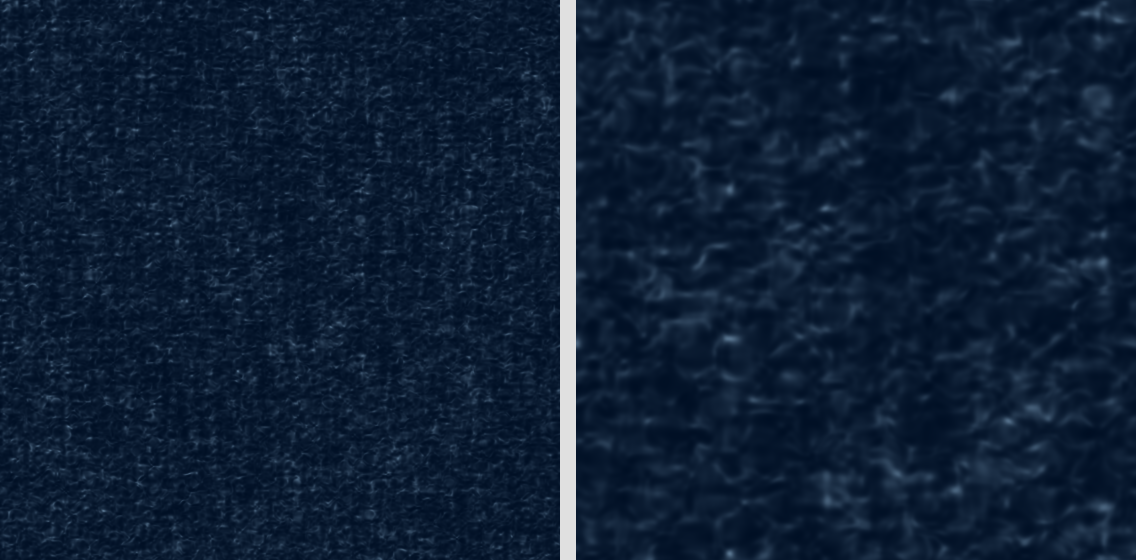
Left: the whole. Right: its middle third, enlarged.
A WebGL 1 fragment shader for this texture:

```glsl
precision highp float;
// Dark navy woven cloth with a fine crinkled grain and faint crossing threads.
uniform vec2 u_resolution;

const vec3 SHADOW_NAVY = vec3(-0.010, 0.048, 0.130);
const vec3 FIBRE_SHEEN = vec3(0.048, 0.055, 0.058);

float hash(vec2 cell) {
  return fract(sin(dot(cell, vec2(127.1, 311.7))) * 43758.5453);
}

// Smooth value noise from -1 to 1.
float noise(vec2 p) {
  vec2 cell = floor(p);
  vec2 f = fract(p);
  f = f * f * (3.0 - 2.0 * f);
  float low = mix(hash(cell), hash(cell + vec2(1.0, 0.0)), f.x);
  float high = mix(hash(cell + vec2(0.0, 1.0)), hash(cell + vec2(1.0, 1.0)), f.x);
  return 2.0 * mix(low, high, f.y) - 1.0;
}

// Bends the straight noise lattice so that the grains look irregular.
vec2 crinkle(vec2 uv, float frequency, float amount) {
  vec2 p = uv * frequency;
  return uv + amount * vec2(noise(p + 17.3), noise(p + 71.9));
}

// Height of the cloth: small tufts, wider than tall, with finer fibres.
float clothHeight(vec2 uv) {
  float tufts = noise(uv * vec2(105.0, 145.0));
  float fibres = noise(uv * vec2(205.0, 225.0) + 39.7);
  return tufts + 0.65 * fibres;
}

// Long soft streaks along both directions of the weave.
float threads(vec2 uv) {
  float warp = noise(uv * vec2(125.0, 21.0) + 83.1);
  float weft = noise(uv * vec2(24.0, 150.0) + 151.6);
  return warp + weft;
}

// Light from the upper left raises one side of every tuft.
float relief(vec2 uv, vec2 lightStep) {
  return clothHeight(uv + 0.5 * lightStep * vec2(-1.0, 1.0) * -1.0)
       - clothHeight(uv + 0.5 * lightStep * vec2(-1.0, 1.0));
}

vec3 clothColor(float brightness) {
  return SHADOW_NAVY + FIBRE_SHEEN * exp(0.6 * brightness);
}

void main() {
  vec2 uv = gl_FragCoord.xy / min(u_resolution.x, u_resolution.y);
  vec2 bent = crinkle(uv, 70.0, 0.0035);

  float brightness = 1.25 * clothHeight(bent);
  brightness += 0.8 * relief(bent, vec2(0.003, 0.004));
  brightness += 0.75 * threads(crinkle(uv, 30.0, 0.002));
  brightness += 0.3 * noise(uv * 9.0 + 5.4);

  gl_FragColor = vec4(clothColor(brightness), 1.0);
}
```
